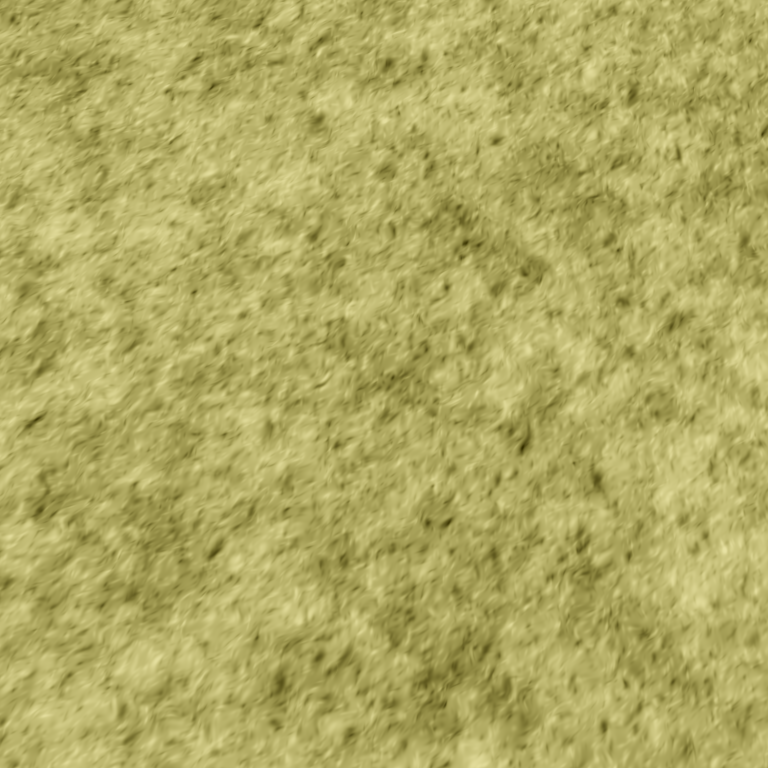
Write a Shadertoy shader that draws this texture.

```glsl
// Soft, sunlit dry lawn: short leaning blades, pale tufts and small dark gaps.

#define BASE_TONE 0.701
#define BLADE_CELLS 44.0
#define FINE_CELLS 74.0
#define GAP_CELLS 15.0
#define BLADE_CONTRAST 0.120
#define FINE_CONTRAST 0.085
#define TUFT_CONTRAST 0.080
#define GAP_DEPTH 0.27
#define GAP_SHARE 0.36
#define LEAN_LEFT 0.78
#define LEAN_RIGHT 1.18
#define PERSPECTIVE 0.22

// Integer hash: three values in 0..1 per cell and seed
vec3 hash3(vec2 cell, int seed) {
    uvec3 v = uvec3(ivec3(ivec2(cell), seed)) * 1664525u + 1013904223u;
    v.x += v.y * v.z; v.y += v.z * v.x; v.z += v.x * v.y;
    v ^= v >> 16u;
    v.x += v.y * v.z; v.y += v.z * v.x; v.z += v.x * v.y;
    return vec3(v >> 8u) / 16777216.0;
}

// Smooth value noise in -1..1
float noise(vec2 p, int seed) {
    vec2 cell = floor(p), f = p - cell;
    f = f * f * f * (f * (f * 6.0 - 15.0) + 10.0);
    float low = mix(hash3(cell, seed).x, hash3(cell + vec2(1, 0), seed).x, f.x);
    float high = mix(hash3(cell + vec2(0, 1), seed).x, hash3(cell + vec2(1, 1), seed).x, f.x);
    return 2.0 * mix(low, high, f.y) - 1.0;
}

// Soft elongated mark, with size = (length, width)
float mark(vec2 offset, float angle, vec2 size) {
    vec2 along = vec2(cos(angle), sin(angle));
    vec2 local = vec2(dot(offset, along), dot(offset, vec2(-along.y, along.x))) / size;
    return exp(-dot(local, local));
}

// Overlapping light and dark blades, each with its own lean
float blades(vec2 p, float lean, int seed) {
    vec2 home = floor(p);
    float sum = 0.0;
    for (int y = -1; y <= 1; y++)
    for (int x = -1; x <= 1; x++)
    for (int k = 0; k < 3; k++) {
        vec2 cell = home + vec2(x, y);
        vec3 place = hash3(cell, seed + 2 * k);
        vec3 look = hash3(cell, seed + 2 * k + 1);
        float angle = lean + (place.z - 0.5) * 1.1;
        vec2 size = vec2(mix(0.32, 0.52, look.y), mix(0.13, 0.21, look.z));
        sum += (2.0 * look.x - 1.0) * mark(p - cell - place.xy, angle, size);
    }
    return sum;
}

// Sparse shaded holes between the tufts
float gaps(vec2 p, float lean) {
    vec2 home = floor(p);
    float shade = 0.0;
    for (int y = -1; y <= 1; y++)
    for (int x = -1; x <= 1; x++) {
        vec2 cell = home + vec2(x, y);
        vec3 place = hash3(cell, 71);
        vec3 look = hash3(cell, 72);
        float present = step(place.z, GAP_SHARE);
        float angle = lean + 0.15 + (look.x - 0.5) * 0.9;
        vec2 size = vec2(mix(0.13, 0.30, look.y), mix(0.07, 0.13, look.z));
        float depth = mix(0.35, 1.0, hash3(cell, 73).x);
        shade = max(shade, present * depth * mark(p - cell - place.xy, angle, size));
    }
    return shade;
}

// Olive shadow to straw highlight
vec3 grassColor(float red) {
    float rise = red - 0.42;
    float blue = 0.15 + 0.69 * rise + 0.62 * rise * abs(rise);
    return clamp(vec3(red, red - 0.025, blue), 0.0, 1.0);
}

void mainImage(out vec4 fragColor, in vec2 fragCoord) {
    vec2 uv = fragCoord / iResolution.y;
    float lean = mix(LEAN_LEFT, LEAN_RIGHT, clamp(uv.x, 0.0, 1.0));

    // Ground recedes gently towards the top
    vec2 ground = (uv - vec2(0.5, 0.0)) / (1.0 - PERSPECTIVE * uv.y);
    vec2 bend = vec2(noise(ground * 31.0, 1), noise(ground * 31.0, 2));
    vec2 p = ground + 0.0045 * bend;

    // Tufts, stretched along the lean, over broad patches
    vec2 tilted = mat2(0.6, -0.8, 0.8, 0.6) * p;
    float tone = TUFT_CONTRAST * noise(tilted * vec2(24.0, 34.0), 3);
    tone += 0.6 * TUFT_CONTRAST * noise(tilted * vec2(11.0, 9.0), 4);
    tone += 0.4 * TUFT_CONTRAST * noise(tilted * 3.6, 5);

    // Blades in two sizes
    tone += BLADE_CONTRAST * blades(p * BLADE_CELLS, lean, 10);
    tone += FINE_CONTRAST * blades(p * FINE_CELLS, lean, 30);

    // Shadows fall off deeper than highlights rise
    tone -= 1.2 * tone * tone;
    tone -= GAP_DEPTH * gaps((p + 0.004 * bend.yx) * GAP_CELLS, lean);

    fragColor = vec4(grassColor(BASE_TONE + tone), 1.0);
}
```
